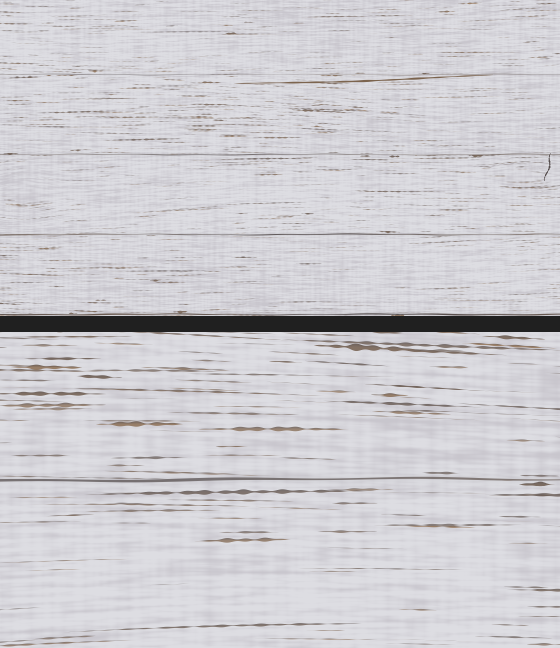
Top: the whole. Bottom: its middle third, enlarged.
This texture is drawn by a WebGL 1 fragment shader. Its source:

```glsl
precision highp float;
// Whitewashed timber: four horizontal planks of worn, chipped paint over brown wood.
// Stretched cellular noise makes the brushed paint; tapered dashes scattered in
// jittered cells make the exposed grain, bent by layered sines and by knots.
uniform vec2 u_resolution;

#define PLANK_PITCH 0.253
#define SEAM_OFFSET 0.005
#define SEAM_HALF_WIDTH 0.0019
#define WEAR 0.27
#define PAINT vec3(0.868, 0.868, 0.888)
#define SHADE vec3(0.785, 0.775, 0.803)
#define BARE_WOOD vec3(0.57, 0.46, 0.36)
#define CRACK vec3(0.33, 0.30, 0.30)
#define PIXEL (1.0 / u_resolution.y)

vec2 hash2(vec2 p) {
  return fract(sin(vec2(dot(p, vec2(127.1, 311.7)), dot(p, vec2(269.5, 183.3)))) * 43758.55);
}

// Share of a pixel covered by a band of half width w, at signed distance d
float band(float d, float w) {
  float h = 0.5 * PIXEL;
  return clamp((min(d + w, h) - max(d - w, -h)) / PIXEL, 0.0, 1.0);
}

// Distance to the nearest jittered cell point
float cellular(vec2 p) {
  vec2 cell = floor(p);
  float nearest = 2.0;
  for (int j = -1; j <= 1; j++)
    for (int i = -1; i <= 1; i++) {
      vec2 c = cell + vec2(float(i), float(j));
      nearest = min(nearest, length(c + hash2(c) - p));
    }
  return nearest;
}

// Scattered tapered dashes: x = coverage, y = brownness (dark along the upper lip)
vec2 dashes(vec2 p, vec2 size, float width, float amount, float seed) {
  vec2 cell = floor(p / size);
  vec2 result = vec2(0.0);
  for (int j = -1; j <= 1; j++)
    for (int i = -1; i <= 1; i++) {
      vec2 c = cell + vec2(float(i), float(j));
      vec2 place = hash2(c + seed);
      vec2 kind = hash2(c + seed + 57.3);
      vec2 d = p - (c + 0.15 + 0.7 * place) * size;
      d.y -= d.x * (place.x - 0.5) * 0.05;
      float along = d.x / (size.x * mix(0.2, 0.85, kind.x * kind.x));
      float ragged = 0.7 + 0.3 * sin(p.x * 310.0 + kind.x * 40.0) + 0.25 * sin(p.x * 137.0 + place.y * 30.0);
      float w = width * ragged * max(1.0 - along * along, 0.0) * (0.5 + place.x);
      w *= clamp((amount - kind.y) * 4.0, 0.0, 1.0);
      float cover = band(d.y, w);
      float lip = smoothstep(-0.2, 1.0, d.y / (w + 0.0001));
      if (cover > result.x) result = vec2(cover, (0.25 + 0.75 * place.y) * (1.0 - 0.7 * lip));
    }
  return result;
}

// Soft oval patch
float patchAt(vec2 p, vec2 center, vec2 radius) {
  vec2 d = (p - center) / radius;
  return exp(-dot(d, d));
}

// Tapered split between two points
float split(vec2 p, vec2 a, vec2 b, float width) {
  vec2 ab = b - a;
  float t = clamp(dot(p - a, ab) / dot(ab, ab), 0.0, 1.0);
  float ragged = 0.75 + 0.35 * sin(t * 47.0) * sin(t * 19.0 + 1.0);
  return band(length(p - a - ab * t), width * ragged * sqrt(t * (1.0 - t)) * 2.0);
}

void main() {
  vec2 p = gl_FragCoord.xy / u_resolution.y;
  float row = (p.y - SEAM_OFFSET) / PLANK_PITCH;
  float plank = floor(row);
  float seam = floor(row + 0.5);

  // Knots push the grain apart; slow sines bend it
  float leftKnot = patchAt(p, vec2(0.07, 0.38), vec2(0.10, 0.08));
  float rightKnot = patchAt(p, vec2(1.66, 0.44), vec2(0.09, 0.05));
  float topKnot = patchAt(p, vec2(0.76, 0.95), vec2(0.055, 0.10));
  vec2 g = p;
  g.y += 0.012 * sin(2.1 * p.x + plank * 2.3) + 0.005 * sin(4.7 * p.x + p.y * 9.0 + plank * 4.0);
  g.y -= 0.5 * ((p.y - 0.38) * leftKnot + (p.y - 0.44) * rightKnot);
  g.x += plank * 7.31;

  // Brushed paint
  float tone = 0.42 * cellular(g * vec2(6.0, 120.0)) + 0.36 * cellular(g * vec2(24.0, 230.0) + 9.0)
    + 0.22 * cellular(p * vec2(85.0, 7.0) + 31.0);
  tone += 0.04 * sin(p.x * 2.6 + plank * 1.7) + 0.03 * sin(p.y * 13.0 + p.x) + 0.08 * (leftKnot + rightKnot);
  vec3 color = mix(PAINT, SHADE, smoothstep(0.22, 0.82, tone));

  // Exposed grain: hairlines, longer cracks and broad chips
  float worn = patchAt(p, vec2(0.75, 0.66), vec2(0.75, 0.10));
  float amount = WEAR + 0.12 * sin(3.1 * p.x + 2.4 * plank + 1.0)
    + 0.12 * sin(p.y * 41.0 + 1.7 * sin(p.x * 2.7)) + 0.16 * worn + 0.35 * (topKnot + rightKnot);
  float seamGap = (row - seam) * PLANK_PITCH + 0.0012 * sin(p.x * 9.0 + seam) + 0.0007 * sin(p.x * 31.0 + seam * 2.0);
  float rim = exp(-seamGap * seamGap * 9000.0);
  vec2 hair = dashes(g, vec2(0.10, 0.011), 0.0010, amount + 0.1, 3.0);
  vec2 crack = dashes(g, vec2(0.21, 0.021), 0.0017, amount, 17.0);
  vec2 chip = dashes(g, vec2(0.085, 0.019), 0.0042, amount * 0.55 - 0.07 + 0.2 * rim, 41.0);
  color = mix(color, mix(CRACK, BARE_WOOD, hair.y), hair.x * 0.7);
  color = mix(color, mix(CRACK, BARE_WOOD, crack.y), crack.x * 0.8);
  color = mix(color, mix(CRACK, BARE_WOOD, chip.y + 0.15), chip.x * 0.9);

  // One long split below the upper seam and a short one beside the right knot
  vec2 bent = p + vec2(0.004 * sin(p.y * 90.0), 0.003 * sin(p.x * 7.0));
  color = mix(color, BARE_WOOD * 0.85, split(bent, vec2(0.74, 0.733), vec2(1.56, 0.760), 0.0032));
  color = mix(color, CRACK, split(bent, vec2(1.725, 0.425), vec2(1.745, 0.515), 0.0028));

  // Seams fade toward the top, with a soft shadow and uneven width
  float strength = 1.0 - 0.24 * seam;
  float uneven = 0.75 + 0.25 * sin(p.x * 5.3 + seam * 2.1) + 0.2 * sin(p.x * 23.0 + seam);
  color *= 1.0 - 0.09 * strength * exp(-abs(seamGap) * 260.0);
  float line = band(seamGap, SEAM_HALF_WIDTH * uneven * (0.4 + 0.6 * strength));
  color = mix(color, mix(CRACK, BARE_WOOD, 0.2 + 0.2 * sin(p.x * 4.0 + seam)), line * sqrt(strength));
  gl_FragColor = vec4(color, 1.0);
}
```
